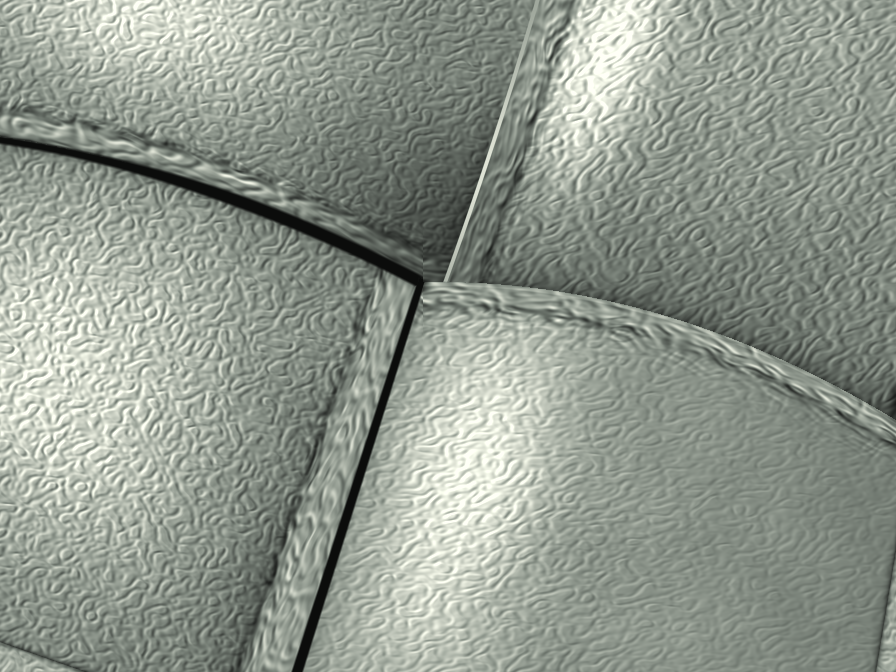
A WebGL 1 fragment shader for this texture:

```glsl
precision highp float;
// Four padded leather panels meeting at a stitched cross, lit from the upper left.
// Curved seams split the plane; each panel gets soft highlights, a folded welt
// along one edge, and a pebbled relief made from ridged gradient noise.
uniform vec2 u_resolution;

vec2 gradient(vec2 cell) {
  vec3 h = fract(cell.xyx * vec3(0.1031, 0.103, 0.0973));
  h += dot(h, h.yzx + 33.33);
  float angle = 6.2832 * fract((h.x + h.y) * h.z);
  return vec2(cos(angle), sin(angle));
}

float noise(vec2 p) {
  vec2 i = floor(p), f = p - i;
  vec2 u = f * f * f * (f * (f * 6.0 - 15.0) + 10.0);
  vec2 e = vec2(1.0, 0.0);
  float low = mix(dot(gradient(i), f), dot(gradient(i + e), f - e), u.x);
  float high = mix(dot(gradient(i + e.yx), f - e.yx), dot(gradient(i + 1.0), f - 1.0), u.x);
  return mix(low, high, u.y);
}

mat2 rotation(float a) {
  return mat2(cos(a), -sin(a), sin(a), cos(a));
}

// Pebbles separated by narrow creases
float grain(vec2 q) {
  q += 0.006 * vec2(noise(q * 31.0), noise(q * 31.0 + 9.0));
  return smoothstep(0.0, 0.34, abs(noise(q * 60.0))) + 0.5 * noise(q * 125.0);
}

float relief(vec2 q) {
  return grain(q) - grain(q + vec2(-0.0025, 0.0035));
}

// Soft elliptical glow, leaning to the right by slant
float glow(vec2 p, vec2 centre, vec2 radius, float slant) {
  vec2 d = p - centre;
  d.x -= slant * d.y;
  d /= radius;
  return exp(-dot(d, d));
}

void main() {
  vec2 p = gl_FragCoord.xy / u_resolution.y;
  float aa = 1.0 / u_resolution.y;

  // Seam curves and signed distances to them
  float u = p.x - 0.63, v = p.y - 0.587, drop = 0.575 - p.y;
  float seamLeft = 0.797 - 0.15 * p.x - 0.3 * p.x * p.x;
  float seamRight = 0.58 + 0.022 * u - 0.446 * u * u;
  float across = 0.94 * (p.y - (u < 0.0 ? seamLeft : seamRight));
  float upper = 0.95 * (p.x - (0.665 + 0.36 * v - 0.08 * v * v));
  float lower = 0.95 * (p.x - (0.625 - 0.318 * drop));

  // Panel light, welt distance and width, grain direction
  float light, s, width, weltTone, strength;
  float along = p.x;
  vec2 q;
  if (across > 0.0 && upper < 0.0) {
    light = 0.5 + 0.36 * glow(p, vec2(0.23, 0.99), vec2(0.23, 0.14), -0.4);
    light -= 0.2 * glow(p, vec2(0.66, 0.66), vec2(0.2, 0.16), 0.3);
    s = across; width = 0.04;
    weltTone = 0.6 - 0.25 * smoothstep(0.35, 0.65, p.x);
    strength = 0.3;
    q = rotation(0.3) * p * vec2(0.85, 1.1);
  } else if (across > 0.0) {
    light = 0.52 + 0.42 * glow(p, vec2(0.895, 0.91), vec2(0.075, 0.17), 0.3);
    light += 0.09 * glow(p, vec2(1.15, 0.95), vec2(0.3, 0.25), 0.0);
    light -= 0.13 * exp(-across / 0.1) + 0.12 * exp(-across / 0.012);
    s = upper; width = 0.05; along = p.y;
    weltTone = 0.42 + 0.18 * smoothstep(0.65, 0.95, p.y);
    strength = 0.32;
    q = rotation(0.5) * p * vec2(0.62, 1.1) + 3.0;
  } else if (lower < 0.0) {
    light = 0.47 + 0.36 * glow(p, vec2(0.07, 0.42), vec2(0.24, 0.27), -0.25);
    light += 0.1 * glow(p, vec2(0.25, 0.58), vec2(0.2, 0.16), -0.4);
    s = -lower; width = 0.066 + 0.03 * drop; along = p.y;
    light -= 0.17 * exp(-max(s - width, 0.0) / 0.05) * smoothstep(0.6, 0.1, p.y);
    weltTone = 0.6;
    strength = 0.34;
    q = rotation(0.4) * p * vec2(0.85, 1.0) + 7.0;
  } else {
    light = 0.56 + 0.34 * glow(p, vec2(0.71, 0.33), vec2(0.12, 0.2), 0.2);
    light += 0.16 * glow(p, vec2(0.63, 0.08), vec2(0.12, 0.17), 0.2);
    light -= 0.07 * smoothstep(0.95, 1.35, p.x);
    light -= 0.1 * exp(-lower / 0.015);
    s = -across; width = 0.037;
    weltTone = 0.59;
    strength = 0.12 + 0.14 * glow(p, vec2(0.7, 0.25), vec2(0.25, 0.4), 0.0);
    q = rotation(0.25) * p * vec2(0.65, 1.15) + 11.0;
  }

  // Broad unevenness and pebbled relief
  light += 0.035 * noise(p * 9.0) + 0.02 * noise(p * 23.0);
  light *= 1.0 + strength * relief(q);

  // Folded welt with a rounded profile, and wrinkles gathered at its crease
  float edge = s + 0.005 * noise(p * 28.0);
  float welt = 1.0 - smoothstep(width - 0.006, width + 0.004, edge);
  float t = clamp(edge / width, 0.0, 1.0);
  light = mix(light, weltTone * (0.82 + 0.8 * t * (1.0 - t)), welt);
  float gather = exp(-abs(edge - width) / 0.018);
  vec2 fold = vec2(along * 0.45, s * 1.1) + 5.0;
  light *= 1.0 + (0.28 * welt + 0.4 * gather) * relief(fold);
  float crease = exp(-pow((edge - width) / 0.007, 2.0));
  light *= 1.0 - crease * (0.25 + 0.45 * noise(vec2(along * 32.0, s * 60.0)));

  // Pale cut edges and shadow beside the upper seam
  float above = smoothstep(-aa, aa, across);
  light *= 1.0 - 0.4 * above * step(upper, 0.0) * exp(upper / 0.018) * smoothstep(1.0, 0.7, p.y);
  float cutEdge = above * (1.0 - smoothstep(0.0018, 0.0018 + 1.5 * aa, abs(upper)));
  light = mix(light, 0.62 + 0.25 * glow(p, vec2(0.71, 0.75), vec2(0.2, 0.16), 0.0), cutEdge);
  float rim = (1.0 - smoothstep(0.001, 0.004, abs(across + 0.003))) * step(0.0, u);
  light += 0.13 * rim;

  // Open gaps: left horizontal and lower vertical
  float gapH = abs(across + 0.005) - 0.0045 - 0.004 * smoothstep(0.05, 0.4, p.x);
  float gapV = abs(lower) - 0.005 - 0.004 * drop;
  float dark = (1.0 - smoothstep(-0.002, 0.002 + aa, gapH)) * smoothstep(0.645, 0.62, p.x);
  dark = max(dark, (1.0 - smoothstep(-aa, 0.001 + aa, gapV)) * step(across, 0.0));
  light *= 1.0 - 0.3 * exp(-max(gapH, 0.0) / 0.008) * step(p.x, 0.63);
  light = mix(light, 0.045, dark);

  // Neighbouring edges at the lower corners and the shaded right tip
  float cornerL = 0.045 - 0.35 * p.x - p.y;
  float cornerR = p.x - 1.303 - 0.165 * p.y;
  float sliver = max(smoothstep(-aa, aa, cornerL), smoothstep(-aa, aa, cornerR));
  light = mix(light, 0.65 + 0.15 * relief(p + 2.0), sliver);
  light *= 1.0 - 0.6 * exp(-abs(min(abs(cornerL), abs(cornerR))) / 0.004);
  light *= 1.0 - 0.7 * glow(p, vec2(1.337, 0.4), vec2(0.014, 0.03), 0.0);

  // Grey-green leather with warmer highlights
  light = clamp(light, 0.0, 1.0);
  vec3 tint = mix(vec3(0.93, 1.0, 0.93), vec3(0.985, 1.0, 0.94), smoothstep(0.4, 0.95, light));
  gl_FragColor = vec4(light * 1.03 * tint, 1.0);
}
```
